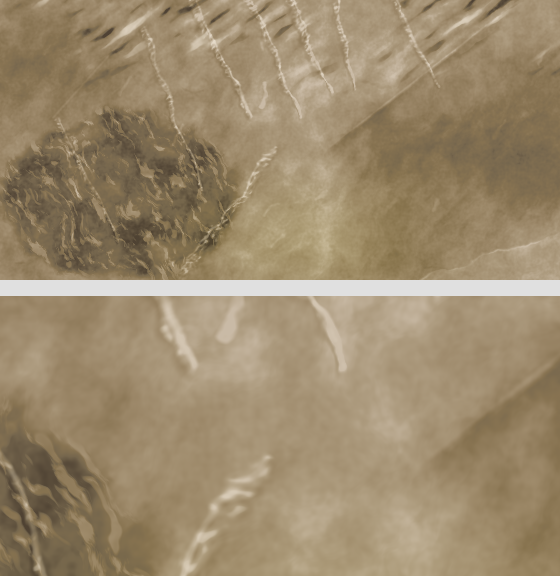
Top: the whole. Bottom: its middle third, enlarged.
A Shadertoy shader for this texture:

```glsl
const vec3 RAMP[6] = vec3[6](
    vec3(0.31, 0.26, 0.205), vec3(0.46, 0.40, 0.305), vec3(0.53, 0.45, 0.32),
    vec3(0.61, 0.53, 0.41), vec3(0.68, 0.61, 0.50), vec3(0.79, 0.73, 0.65));
const vec3 GLINT_COLOR = vec3(0.91, 0.87, 0.80);
const vec3 YELLOW_TINT = vec3(0.0, 0.005, -0.04);
const float BASE_TONE = 0.61;
const float CLOUDS = 0.36;
const float MOTTLE = 0.22;
const float GRAIN = 0.05;
const float STREAK_ANGLE = 0.62;
const float CRACK_SPACING = 0.18;
const float CRACK_WIDTH = 0.021;
const int CRACKS = 6;
const int NEEDLES = 40;
const vec2 GEM_CENTER = vec2(0.43, 0.30);
const vec2 GEM_RADIUS = vec2(0.42, 0.29);

vec2 hash2(vec2 p) {
    vec3 q = fract(p.xyx * vec3(0.1031, 0.1030, 0.0973));
    q += dot(q, q.yzx + 33.33);
    return fract((q.xx + q.yz) * q.zy);
}

float corner(vec2 i, vec2 f, vec2 o) {
    return dot(hash2(i + o) * 2.0 - 1.0, f - o);
}

float noise(vec2 p) {
    vec2 i = floor(p), f = fract(p), e = vec2(0, 1);
    vec2 u = f * f * f * (f * (f * 6.0 - 15.0) + 10.0);
    return 1.4 * mix(mix(corner(i, f, e.xx), corner(i, f, e.yx), u.x),
                     mix(corner(i, f, e.xy), corner(i, f, e.yy), u.x), u.y);
}

float fbm(vec2 p) {
    float sum = 0.0, amp = 0.6;
    for (int i = 0; i < 5; i++) {
        sum += amp * noise(p);
        p = mat2(1.6, 1.2, -1.2, 1.6) * p + 17.3;
        amp *= 0.55;
    }
    return sum;
}

vec2 rotate(vec2 p, float a) {
    return vec2(cos(a) * p.x + sin(a) * p.y, cos(a) * p.y - sin(a) * p.x);
}

// x: fraction along, y: signed offset, z: distance
vec3 segment(vec2 p, vec2 a, vec2 b) {
    vec2 ab = b - a, ap = p - a;
    float h = clamp(dot(ap, ab) / dot(ab, ab), 0.0, 1.0);
    return vec3(h, (ab.x * ap.y - ab.y * ap.x) / length(ab), length(ap - ab * h));
}

float blob(vec2 p, float x, float y, float rx, float ry) {
    vec2 q = (p - vec2(x, y)) / vec2(rx, ry);
    return exp(-dot(q, q));
}

// Ragged band, bright on one side; x: tone, y: glint
vec2 fracture(vec2 p, vec2 a, vec2 b, float width) {
    p += 0.022 * vec2(noise(p * 8.0), noise(p * 8.0 + 40.0));
    vec3 s = segment(p, a, b);
    float w = width * mix(1.0, 0.4, s.x) * (1.0 + 0.9 * noise(p * 30.0));
    float band = smoothstep(w * 1.2, w * 0.3, s.z);
    float side = smoothstep(0.007, 0.001, abs(s.y - w * 0.45)) * band;
    float shade = smoothstep(w * 2.2, w * 0.8, s.z) * smoothstep(0.0, w, -s.y);
    float grain = noise(rotate(p, 0.5) * vec2(60, 95));
    float patchy = smoothstep(-0.35, 0.25, noise(p * 13.0 + 9.0));
    return vec2(band * (0.09 + 0.42 * grain) + 0.16 * side - 0.15 * shade,
                patchy * (0.7 * band * smoothstep(0.1, 0.5, grain) + 0.45 * side));
}

void mainImage(out vec4 fragColor, in vec2 fragCoord) {
    vec2 uv = fragCoord / iResolution.y;
    vec2 p = uv + 0.07 * vec2(fbm(uv * 4.0), fbm(uv * 4.0 + 31.0));

    // Cloudy body and broad light
    float tone = BASE_TONE + CLOUDS * fbm(p * 3.2) + MOTTLE * fbm(rotate(p, 0.9) * vec2(9, 15));
    tone += 0.22 * blob(p, 1.12, 0.72, 0.34, 0.42) + 0.12 * blob(p, 1.0, 0.14, 0.25, 0.22);
    tone += 0.16 * blob(p, 1.8, 0.92, 0.3, 0.14) - 0.31 * blob(p, 1.82, 0.48, 0.48, 0.27);
    tone -= 0.19 * blob(p, 0.12, 0.72, 0.32, 0.18);

    // Facet planes and broken edges
    vec3 left = segment(uv, vec2(0.19, 0.58), vec2(0.54, 0.97));
    vec3 right = segment(uv + 0.012 * fbm(uv * 12.0), vec2(1.2, 0.49), vec2(1.82, 0.97));
    vec3 low = segment(p, vec2(1.5, 0), vec2(2.1, 0.2));
    float broken = smoothstep(-0.25, 0.25, noise(uv * 11.0));
    tone += 0.10 * smoothstep(0.007, 0.0, left.z);
    tone += broken * (0.24 * smoothstep(0.009, 0.0, right.z) + 0.18 * smoothstep(0.01, 0.0, low.z));
    tone -= 0.2 * smoothstep(0.05, 0.0, right.z) * smoothstep(0.004, -0.004, right.y);
    tone += 0.14 * smoothstep(0.004, -0.004, low.y);

    // Oblique reflections
    vec2 q = rotate(mix(uv, p, 0.25), STREAK_ANGLE);
    float streak = noise(q * vec2(6, 27)) + 0.25 * noise(q * vec2(22, 70));
    float mask = smoothstep(0.6, 0.92, uv.y) * smoothstep(-0.2, 0.25, noise(uv * 3.5 + 8.0));
    tone += mask * (0.38 * streak - 0.4 * smoothstep(0.28, 0.55, -streak));
    float glint = 0.6 * mask * smoothstep(0.34, 0.65, streak);

    // Dark gem with steep pale flakes
    float radius = length((p - GEM_CENTER) / GEM_RADIUS) + 0.1 * fbm(uv * 9.0);
    q = rotate(p, -1.0);
    float shards = smoothstep(0.12, 0.42, noise(q * vec2(24, 62))) * smoothstep(-0.2, 0.25, noise(p * 6.0));
    float gem = 0.13 + 0.3 * fbm(p * 9.0) + 0.45 * smoothstep(0.08, 0.36, fbm(q * vec2(12, 30)));
    gem += 0.32 * shards + 0.3 * smoothstep(0.05, 0.5, fbm(p * 5.0 + 5.0));
    tone = mix(tone, gem, 0.95 * smoothstep(1.1, 0.92, radius));

    // Gem rim and descending cracks
    vec2 crack = 0.75 * fracture(uv, vec2(0.66, 0.03), vec2(0.98, 0.47), CRACK_WIDTH * 1.4);
    crack += 0.7 * fracture(uv, vec2(0.2, 0.57), vec2(0.43, 0.14), CRACK_WIDTH * 0.6);
    for (int i = 0; i < CRACKS; i++) {
        float f = float(i);
        vec2 r = hash2(vec2(f, 4)), s = hash2(vec2(f, 71));
        vec2 top = vec2(0.46 + CRACK_SPACING * f + 0.07 * r.x, min(0.89 + 0.13 * f, 1.03));
        vec2 fall = (0.46 - 0.045 * f + 0.12 * s.x) * vec2(0.2 + 0.35 * r.y, -1);
        crack += mix(0.65, 1.0, s.y) * fracture(uv, top, top + fall, CRACK_WIDTH * mix(0.6, 1.1, s.y));
    }
    tone += crack.x;
    glint += 0.75 * crack.y;

    // Scattered needles
    for (int i = 0; i < NEEDLES; i++) {
        vec2 r = hash2(vec2(i, 19)) * vec2(2, 1), s = hash2(vec2(i, 53));
        float a = STREAK_ANGLE + 1.5 * (s.x - 0.5);
        vec3 n = segment(p, r, r + (0.02 + 0.07 * s.y) * vec2(cos(a), sin(a)));
        tone += 0.26 * (s.x - 0.3) * smoothstep(0.01, 0.001, n.z);
    }

    // Fine grain and color
    tone += GRAIN * (noise(uv * 95.0) + noise(uv * 48.0));
    float level = clamp(tone, 0.0, 1.0) * 5.0;
    int k = min(int(level), 4);
    vec3 color = mix(RAMP[k], RAMP[k + 1], level - float(k));
    color += YELLOW_TINT * blob(p, 1.1, 0.12, 0.45, 0.24);
    fragColor = vec4(mix(color, GLINT_COLOR, clamp(glint, 0.0, 0.9)), 1.0);
}
```
